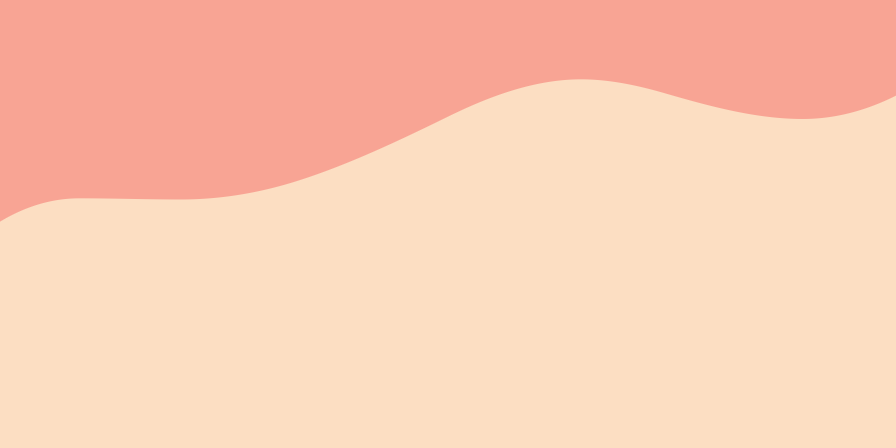
A WebGL 2 fragment shader for this background:

```glsl
#version 300 es
precision highp float;
// A flat two-tone background: coral above, pale peach below.
// The border is one smooth wave, a cubic Hermite curve through a few knots;
// its height and slope give a distance used to smooth the edge.

uniform vec2 u_resolution;
out vec4 fragColor;

// Each knot holds x (0 to 2), height (0 to 1) and slope.
const int KNOTS = 9;
const vec3 wave[KNOTS] = vec3[KNOTS](
    vec3(0.0, 0.5052, 0.60),
    vec3(0.1771, 0.5573, 0.0),
    vec3(0.4036, 0.5547, 0.0),
    vec3(0.6667, 0.5971, 0.32),
    vec3(1.0026, 0.7409, 0.49),
    vec3(1.2969, 0.8229, 0.0),
    vec3(1.4844, 0.7917, -0.29),
    vec3(1.7917, 0.7344, 0.0),
    vec3(2.0, 0.7865, 0.50));

// Returns the height and slope of the curve between two knots.
vec2 hermite(vec3 a, vec3 b, float x) {
    float span = b.x - a.x;
    float t = (x - a.x) / span;
    float rise = b.y - a.y;
    float bend = 3.0 * rise - span * (2.0 * a.z + b.z);
    float twist = span * (a.z + b.z) - 2.0 * rise;
    float height = a.y + t * (span * a.z + t * (bend + t * twist));
    float slope = a.z + t * (2.0 * bend + 3.0 * t * twist) / span;
    return vec2(height, slope);
}

// Picks the segment that holds x.
vec2 waveAt(float x) {
    int i = 0;
    while (i < KNOTS - 2 && x > wave[i + 1].x) i++;
    return hermite(wave[i], wave[i + 1], x);
}

void main() {
    vec2 p = gl_FragCoord.xy / u_resolution * vec2(2.0, 1.0);
    vec2 edge = waveAt(p.x);

    // Approximate distance above the wave, softened over one pixel
    float dist = (p.y - edge.x) / sqrt(1.0 + edge.y * edge.y);
    float pixel = 1.0 / u_resolution.y;
    float above = clamp(dist / pixel + 0.5, 0.0, 1.0);

    vec3 peach = vec3(0.990, 0.871, 0.761);
    vec3 coral = vec3(0.973, 0.645, 0.582);
    fragColor = vec4(mix(peach, coral, above), 1.0);
}
```
